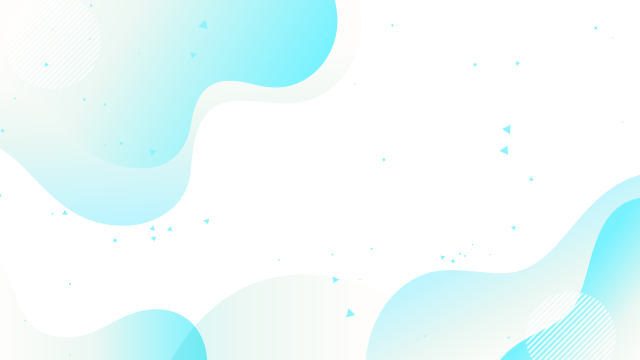
A Shadertoy shader for this background:

```glsl
// Soft cyan and mint waves in the corners of a white canvas, with striped discs and confetti.

// Layout units: the canvas is 768 x 432, y runs down from the top edge.
const float CANVAS_HEIGHT = 432.0;
const vec2 CANVAS = vec2(768.0, 432.0);

const vec3 CYAN = vec3(0.47, 0.95, 1.00);
const vec3 PALE_CYAN = vec3(0.73, 0.96, 1.00);
const vec3 MINT = vec3(0.92, 0.97, 0.95);
const vec3 CREAM = vec3(0.996, 0.992, 0.986);
const vec3 CONFETTI = vec3(0.56, 0.95, 1.00);

const int CURVE_STEPS = 14;
const int TRIANGLE_COUNT = 17;
const int DOT_COUNT = 40;
const float STRIPE_PERIOD = 4.9;
const float STRIPE_WIDTH = 2.0;
const float STRIPE_OPACITY = 0.85;

// Path state: the pen, the point being shaded, and (distance, side) of the outline.
vec2 pen, point, outline;
float pixelSize;

float coverage(float d) { return clamp(0.5 - d / pixelSize, 0.0, 1.0); }

float hash(float n) { return fract(sin(n * 12.9898) * 43758.5453); }

void moveTo(vec2 a) {
    pen = a;
    outline = vec2(1e4, 1.0);
}

void lineTo(vec2 b) {
    vec2 d = b - pen, w = point - pen;
    float along = clamp(dot(w, d) / dot(d, d), 0.0, 1.0);
    outline.x = min(outline.x, length(w - d * along));
    if ((pen.y > point.y) != (b.y > point.y) && w.x < d.x * w.y / d.y) outline.y = -outline.y;
    pen = b;
}

void curveTo(vec2 b, vec2 c, vec2 d) {
    vec2 a = pen;
    for (int i = 1; i <= CURVE_STEPS; i++) {
        float t = float(i) / float(CURVE_STEPS), u = 1.0 - t;
        lineTo(u * u * u * a + 3.0 * u * t * (u * b + t * c) + t * t * t * d);
    }
}

float fillPath() { return coverage(outline.x * outline.y); }

// Three-stop gradient; stops hold the positions of accent, mint and cream along the axis.
vec3 gradient(vec2 axis, vec3 stops, vec3 accent) {
    float s = dot(point, axis);
    float toMint = clamp((s - stops.x) / (stops.y - stops.x), 0.0, 1.0);
    float toCream = clamp((s - stops.y) / (stops.z - stops.y), 0.0, 1.0);
    return mix(mix(accent, MINT, toMint), CREAM, toCream);
}

float stripedDisc(vec2 center, float radius) {
    vec2 q = point - center;
    float s = (q.x + q.y) * 0.7071;
    float stripe = abs(mod(s, STRIPE_PERIOD) - 0.5 * STRIPE_PERIOD) - 0.5 * STRIPE_WIDTH;
    return STRIPE_OPACITY * coverage(max(stripe, length(q) - radius));
}

float confetti() {
    float mask = 0.0;
    for (int i = 0; i < TRIANGLE_COUNT + DOT_COUNT; i++) {
        float id = float(i) + 1.0, size = hash(id + 0.37);
        vec2 q = point - CANVAS * vec2(hash(id), hash(id + 71.3));
        float d = length(q) - mix(0.6, 2.2, size * size);
        if (i < TRIANGLE_COUNT) {
            float angle = 6.2832 * hash(id + 19.7);
            q = mat2(cos(angle), sin(angle), -sin(angle), cos(angle)) * q;
            d = max(abs(q.x) * 0.866 + q.y * 0.5, -q.y) - mix(1.6, 3.6, size * size);
        }
        mask = max(mask, coverage(d));
    }
    return mask;
}

void mainImage(out vec4 fragColor, in vec2 fragCoord) {
    pixelSize = CANVAS_HEIGHT / iResolution.y;
    point = vec2(fragCoord.x, iResolution.y - fragCoord.y) * pixelSize;
    vec3 color = vec3(1.0);

    // Top left: pale wave behind
    moveTo(vec2(-10, 172));
    lineTo(vec2(0, 178));
    curveTo(vec2(45, 205), vec2(70, 271), vec2(148, 271));
    curveTo(vec2(190, 271), vec2(226, 245), vec2(229, 205));
    curveTo(vec2(232, 165), vec2(238, 121), vec2(285, 121));
    curveTo(vec2(310, 121), vec2(325, 124), vec2(347, 124));
    curveTo(vec2(395, 124), vec2(434, 80), vec2(434, 30));
    lineTo(vec2(431, -10));
    lineTo(vec2(-10, -10));
    lineTo(vec2(-10, 172));
    color = mix(color, gradient(vec2(0.06, 1), vec3(282, 165, 85), PALE_CYAN), fillPath());

    // Top left: bright wave in front
    moveTo(vec2(-10, 104));
    lineTo(vec2(0, 104));
    curveTo(vec2(75, 102), vec2(72, 202), vec2(170, 202));
    curveTo(vec2(205, 202), vec2(224, 180), vec2(229, 150));
    curveTo(vec2(234, 115), vec2(248, 97), vec2(275, 97));
    curveTo(vec2(298, 97), vec2(308, 105), vec2(332, 105));
    curveTo(vec2(372, 105), vec2(405, 68), vec2(405, 25));
    curveTo(vec2(405, 15), vec2(403, 6), vec2(400, -10));
    lineTo(vec2(-10, -10));
    lineTo(vec2(-10, 104));
    color = mix(color, gradient(vec2(0.86, 0.5), vec3(370, 150, 30), CYAN), fillPath());
    color = mix(color, vec3(1.0), stripedDisc(vec2(63, 49), 58.0));

    // Bottom left: low wave, then a translucent dome
    moveTo(vec2(-10, 308));
    curveTo(vec2(28, 325), vec2(5, 405), vec2(82, 405));
    curveTo(vec2(120, 405), vec2(145, 371), vec2(187, 371));
    curveTo(vec2(222, 371), vec2(249, 395), vec2(249, 440));
    lineTo(vec2(-10, 440));
    lineTo(vec2(-10, 308));
    color = mix(color, gradient(vec2(1, 0), vec3(255, 115, 0), CYAN), fillPath());
    moveTo(vec2(201, 440));
    curveTo(vec2(235, 375), vec2(290, 329), vec2(365, 329));
    curveTo(vec2(420, 329), vec2(450, 345), vec2(480, 360));
    lineTo(vec2(480, 440));
    lineTo(vec2(201, 440));
    color *= mix(vec3(1.0), gradient(vec2(1, 0), vec3(130, 280, 430), PALE_CYAN), fillPath());

    // Bottom right: pale wave behind, bright wave in front
    moveTo(vec2(438, 440));
    curveTo(vec2(441, 372), vec2(486, 324), vec2(538, 324));
    curveTo(vec2(565, 324), vec2(580, 328), vec2(605, 328));
    curveTo(vec2(675, 326), vec2(690, 230), vec2(770, 209));
    lineTo(vec2(780, 440));
    lineTo(vec2(438, 440));
    color = mix(color, gradient(vec2(0.45, 0.89), vec3(520, 605, 660), PALE_CYAN), fillPath());
    moveTo(vec2(770, 237));
    curveTo(vec2(715, 245), vec2(712, 310), vec2(697, 350));
    curveTo(vec2(683, 400), vec2(625, 392), vec2(594, 440));
    lineTo(vec2(780, 440));
    lineTo(vec2(770, 237));
    color = mix(color, gradient(vec2(0.78, 0.62), vec3(745, 822, 870), CYAN), fillPath());
    color = mix(color, vec3(1.0), stripedDisc(vec2(685, 404), 54.0));

    fragColor = vec4(mix(color, CONFETTI, confetti()), 1.0);
}
```
